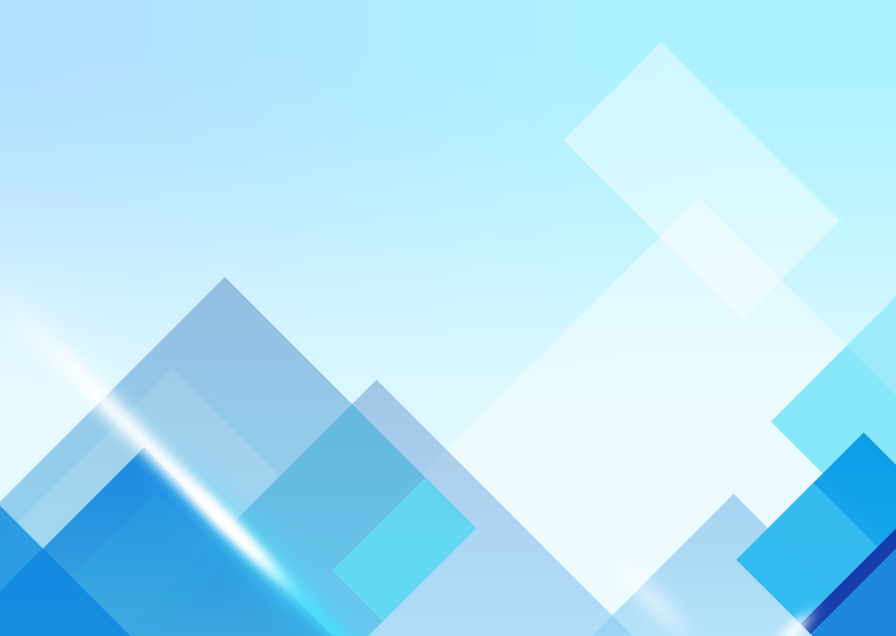
Reproduce this background procedurally as a WebGL 1 fragment shader.

```glsl
precision highp float;
// Pale blue sky with translucent diagonal peaks, floating tiles and a light beam.
uniform vec2 u_resolution;

// Lengths are in canvas heights; FAR leaves a side of a tile open.
const float FAR = 9.0;
const vec3 WHITE = vec3(1.0);
const vec3 SKY_LEFT = vec3(0.69, 0.88, 1.0);
const vec3 SKY_RIGHT = vec3(0.68, 0.95, 1.0);
const vec3 SKY_LOW = vec3(0.88, 0.975, 1.0);
const vec3 BEAM_CYAN = vec3(0.25, 0.88, 1.0);
const vec3 NAVY = vec3(0.08, 0.22, 0.66);
const vec2 BEAM_CENTER = vec2(1.17, -0.468);

// Tint and opacity of each family of tiles.
const vec4 VEIL = vec4(WHITE, 0.42);
const vec4 PEAK_TOP = vec4(0.54, 0.71, 0.86, 0.85);
const vec4 PEAK_LOW = vec4(0.45, 0.79, 0.94, 0.72);
const vec4 RIDGE_TOP = vec4(0.45, 0.62, 0.82, 0.55);
const vec4 RIDGE_LOW = vec4(0.45, 0.75, 0.95, 0.50);
const vec4 TEAL = vec4(0.20, 0.75, 0.88, 0.35);
const vec4 AQUA = vec4(0.38, 0.88, 0.97, 0.72);
const vec4 DEEP_TOP = vec4(0.07, 0.52, 0.88, 0.96);
const vec4 DEEP_LOW = vec4(0.22, 0.64, 0.87, 0.92);
const vec4 CORNER_TOP = vec4(0.10, 0.62, 0.90, 0.85);
const vec4 CORNER_LOW = vec4(0.05, 0.55, 0.88, 0.80);
const vec4 HILL_TOP = vec4(0.50, 0.74, 0.92, 0.65);
const vec4 HILL_LOW = vec4(0.55, 0.82, 0.96, 0.60);
const vec4 AZURE_TOP = vec4(0.03, 0.60, 0.90, 0.96);
const vec4 AZURE_LOW = vec4(0.08, 0.66, 0.93, 0.94);

// Position from the top left, and its two diagonal coordinates.
vec2 pos, diag;

// Blends a 45 degree tile; span = (min sum, max sum, min difference, max difference).
void tile(inout vec3 col, vec4 span, vec4 top, vec4 low) {
  vec2 inner = min(diag - span.xz, span.yw - diag);
  float dist = min(inner.x, inner.y) * 0.7071;
  float px = 0.8 / u_resolution.y;
  float peak = 0.5 * (span.x - span.w);
  vec4 tint = mix(top, low, clamp((pos.y - peak) / (1.0 - peak), 0.0, 1.0));
  col = mix(col, tint.rgb, tint.a * smoothstep(-px, px, dist));
}

// Soft elliptical light aligned with the diagonals.
float glow(vec2 center, vec2 radii) {
  vec2 q = (diag - center) / radii;
  return exp(-dot(q, q));
}

vec3 sky() {
  float across = pos.x * u_resolution.y / u_resolution.x;
  vec3 col = mix(SKY_LEFT, SKY_RIGHT, smoothstep(0.0, 0.8, across));
  col = mix(col, SKY_LOW, smoothstep(0.05, 0.75, pos.y));
  return mix(col, WHITE, 0.35 * glow(vec2(0.62, -0.62), vec2(0.25, 0.2)));
}

void main() {
  pos = vec2(gl_FragCoord.x, u_resolution.y - gl_FragCoord.y) / u_resolution.y;
  diag = vec2(pos.x + pos.y, pos.x - pos.y);
  vec3 col = sky();

  // Floating white veils
  tile(col, vec4(1.410, FAR, -FAR, 0.788), VEIL, VEIL);
  tile(col, vec4(1.106, 1.668, 0.665, 0.973), VEIL, VEIL);

  // Large peak, the ridge over it and their brighter overlaps
  tile(col, vec4(0.789, 1.579, -FAR, -0.082), PEAK_TOP, PEAK_LOW);
  tile(col, vec4(0.850, 1.189, -FAR, -0.308), VEIL * 0.25 + vec4(0.75 * WHITE, 0.0), vec4(WHITE, 0.15));
  tile(col, vec4(1.189, FAR, -FAR, -0.005), RIDGE_TOP, RIDGE_LOW);
  tile(col, vec4(1.189, 1.579, -FAR, -0.082), TEAL, TEAL);
  tile(col, vec4(1.419, 1.579, -0.375, -0.082), AQUA, AQUA);

  // Deep blue peak and the left corner
  tile(col, vec4(0.930, FAR, -FAR, -0.476), DEEP_TOP, DEEP_LOW);
  tile(col, vec4(1.020, 1.240, -0.795, -0.530), TEAL * vec4(WHITE, 0.45), TEAL * vec4(WHITE, 0.3));
  tile(col, vec4(-FAR, FAR, -FAR, -0.795), CORNER_TOP, CORNER_LOW);
  tile(col, vec4(0.930, FAR, -FAR, -0.795), vec4(DEEP_TOP.rgb, 0.6), vec4(DEEP_TOP.rgb, 0.3));

  // Right hand hill and tiles
  tile(col, vec4(1.930, FAR, -FAR, 0.377), HILL_TOP, HILL_LOW);
  tile(col, vec4(1.875, FAR, 0.549, FAR), AQUA, AQUA);
  tile(col, vec4(1.875, FAR, 0.788, FAR), vec4(WHITE, 0.22), vec4(WHITE, 0.22));
  tile(col, vec4(2.038, FAR, 0.278, 0.678), AZURE_TOP, AZURE_LOW);
  tile(col, vec4(2.038, 2.240, 0.278, 0.520), AQUA * vec4(WHITE, 0.6), AQUA * vec4(WHITE, 0.4));
  tile(col, vec4(2.240, FAR, 0.278, FAR), vec4(0.12, 0.5, 0.86, 0.85), vec4(0.12, 0.5, 0.86, 0.85));
  tile(col, vec4(2.240, 2.271, 0.278, FAR), vec4(NAVY, 0.95), vec4(NAVY, 0.95));

  // Beam: wide and faint above, white at its heart, cyan below
  float along = diag.x - BEAM_CENTER.x;
  float width = mix(0.038, 0.018, smoothstep(-0.7, 0.1, along));
  float core = exp(-pow(abs(diag.y - BEAM_CENTER.y) / width, 2.0));
  vec3 light = mix(WHITE, BEAM_CYAN, smoothstep(0.06, 0.25, along));
  float fade = smoothstep(-0.8, -0.35, along) * (1.0 - 0.3 * smoothstep(0.1, 0.4, along));
  col = mix(col, BEAM_CYAN, 0.5 * glow(BEAM_CENTER + vec2(0.12, 0.0), vec2(0.25, 0.05)));
  col = mix(col, light, 0.85 * core * fade);
  col = mix(col, WHITE, glow(BEAM_CENTER, vec2(0.16, 0.022)));

  // Small glints
  col = mix(col, WHITE, 0.45 * glow(vec2(1.97, 0.082), vec2(0.10, 0.03)));
  col = mix(col, WHITE, 0.80 * glow(vec2(2.24, 0.255), vec2(0.02, 0.05)));
  gl_FragColor = vec4(col, 1.0);
}
```
